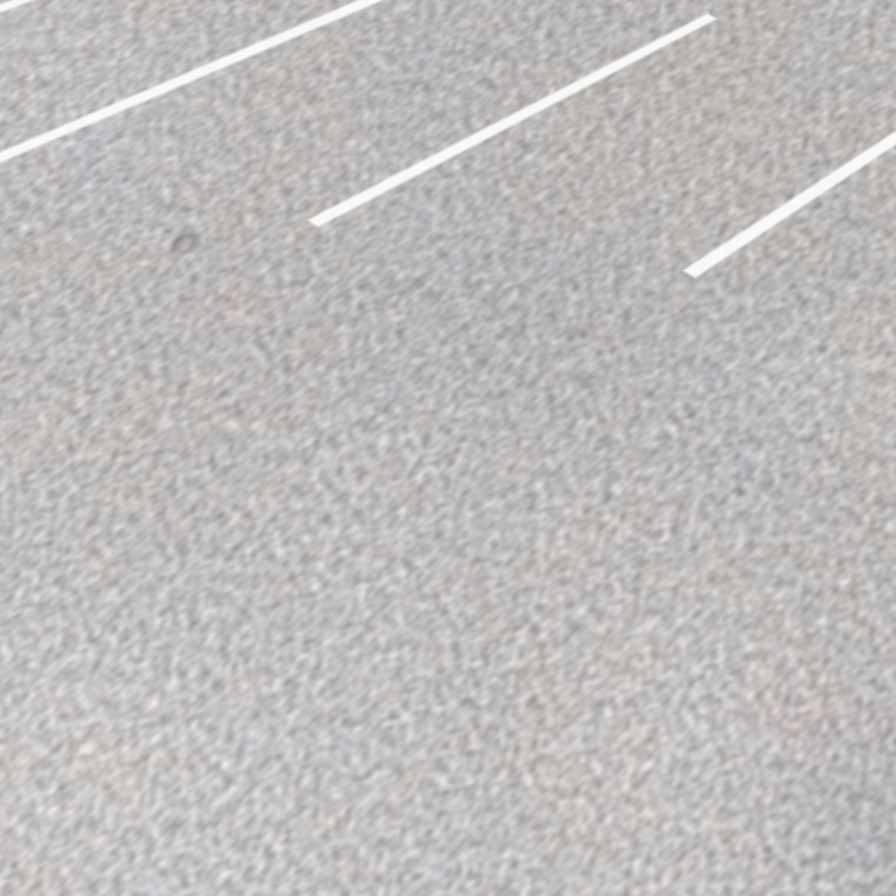
Give the GLSL for this texture, as a WebGL 1 fragment shader.

```glsl
precision highp float;
uniform vec2 u_resolution;

float hash(vec2 p) {
  vec3 q = fract(vec3(p.xyx) * 0.1031);
  q += dot(q, q.yzx + 33.33);
  return fract((q.x + q.y) * q.z);
}

float noise(vec2 p) {
  vec2 i = floor(p);
  vec2 f = fract(p);
  f = f * f * (3.0 - 2.0 * f);
  return mix(mix(hash(i), hash(i + vec2(1.0, 0.0)), f.x),
             mix(hash(i + vec2(0.0, 1.0)), hash(i + 1.0), f.x), f.y);
}

float slope(vec2 cell, vec2 offset) {
  vec2 g = vec2(hash(cell), hash(cell + 71.7)) * 2.0 - 1.0;
  return dot(g, offset);
}

float gradientNoise(vec2 p) {
  vec2 i = floor(p);
  vec2 f = fract(p);
  vec2 w = f * f * (3.0 - 2.0 * f);
  vec2 e = vec2(1.0, 0.0);
  return mix(mix(slope(i, f), slope(i + e, f - e), w.x),
             mix(slope(i + e.yx, f - e.yx), slope(i + 1.0, f - 1.0), w.x), w.y);
}

float fbm(vec2 p) {
  float sum = 0.0;
  float amp = 0.5;
  for (int i = 0; i < 4; i++) {
    sum += amp * (noise(p) - 0.5);
    p = mat2(0.8, 0.6, -0.6, 0.8) * p * 2.03 + 17.3;
    amp *= 0.55;
  }
  return sum;
}

float blob(vec2 p, vec2 center, vec2 radius) {
  vec2 d = (p - center) / radius;
  return exp(-dot(d, d));
}

// Painted stripe with slanted ends, tapering from a to b
float stripe(vec2 p, vec2 a, vec2 b, float widthA, float widthB) {
  vec2 along = normalize(b - a);
  vec2 cut = normalize(along + vec2(0.0, 0.9));
  float t = clamp(dot(p - a, along) / length(b - a), 0.0, 1.0);
  float side = abs(dot(p - a, vec2(-along.y, along.x))) - mix(widthA, widthB, t);
  float ends = max(dot(a - p, cut), dot(p - b, cut));
  float soft = max(0.0025, 0.8 / u_resolution.y);
  return 1.0 - smoothstep(-soft, soft, max(side, ends));
}

void main() {
  vec2 uv = gl_FragCoord.xy / u_resolution;

  // Broad light and dark areas of the ground
  float light = 0.724 + 0.03 * (1.0 - uv.y) - 0.012 * uv.x;
  light += 0.028 * fbm(uv * 5.0 + 3.0);
  light += 0.022 * blob(uv, vec2(0.08, 0.15), vec2(0.3, 0.25));
  light += 0.02 * blob(uv, vec2(0.74, 0.2), vec2(0.15, 0.2));
  light += 0.02 * blob(uv, vec2(0.92, 0.58), vec2(0.12, 0.06));
  light += 0.018 * blob(uv, vec2(0.05, 0.93), vec2(0.18, 0.12));
  light -= 0.03 * blob(uv, vec2(0.98, 0.08), vec2(0.12, 0.14));
  light -= 0.016 * blob(uv, vec2(0.5, 0.65), vec2(0.4, 0.12));
  light -= 0.012 * blob(uv, vec2(0.95, 0.42), vec2(0.15, 0.1));

  // Slanted grain, finer towards the far edge
  vec2 g = mat2(0.77, -0.64, 0.64, 0.77) * uv;
  g *= 1.0 + 0.25 * uv.y;
  float coarse = gradientNoise(g * vec2(55.0, 95.0));
  float fine = gradientNoise(g * vec2(85.0, 150.0) + 41.0);
  float upright = gradientNoise(uv * vec2(95.0, 58.0) + 9.0);
  float grain = 0.13 * coarse + 0.115 * fine + 0.125 * upright;
  vec3 color = vec3(light + grain * (1.1 - 0.25 * uv.y));

  // Warm and cool tints
  float warmth = 0.035 * fbm(uv * 6.0 + 51.0) + 0.04 * fbm(uv * 34.0 + 7.0);
  warmth += 0.008 * blob(uv, vec2(0.8, 0.9), vec2(0.25, 0.15));
  warmth += 0.009 * blob(uv, vec2(0.04, 0.5), vec2(0.15, 0.12));
  color += vec3(0.007, 0.0, -0.001) + warmth * vec3(0.6, 0.0, -0.8);
  float pink = blob(uv, vec2(0.89, 0.2), vec2(0.06, 0.04))
             + blob(uv, vec2(0.25, 0.655), vec2(0.05, 0.02));
  color += pink * vec3(0.022, -0.004, -0.006);

  // Small stain with a pale middle
  vec2 s = mat2(0.87, -0.5, 0.5, 0.87) * (uv - vec2(0.206, 0.728));
  float ring = length(s / vec2(0.015, 0.01)) - 0.8;
  color -= 0.12 * exp(-6.0 * ring * ring) * vec3(0.85, 1.0, 1.05);

  // Painted stripes
  float paint = stripe(uv, vec2(-0.1, 0.782), vec2(0.474, 1.0255), 0.0054, 0.0054);
  paint = max(paint, stripe(uv, vec2(-0.08, 0.961), vec2(0.085, 1.022), 0.0042, 0.0042));
  paint = max(paint, stripe(uv, vec2(0.349, 0.7505), vec2(0.795, 0.982), 0.0062, 0.005));
  paint = max(paint, stripe(uv, vec2(0.769, 0.694), vec2(1.08, 0.899), 0.0072, 0.0062));
  color = mix(color, vec3(0.975 + 0.06 * grain), paint);

  gl_FragColor = vec4(clamp(color, 0.0, 1.0), 1.0);
}
```
